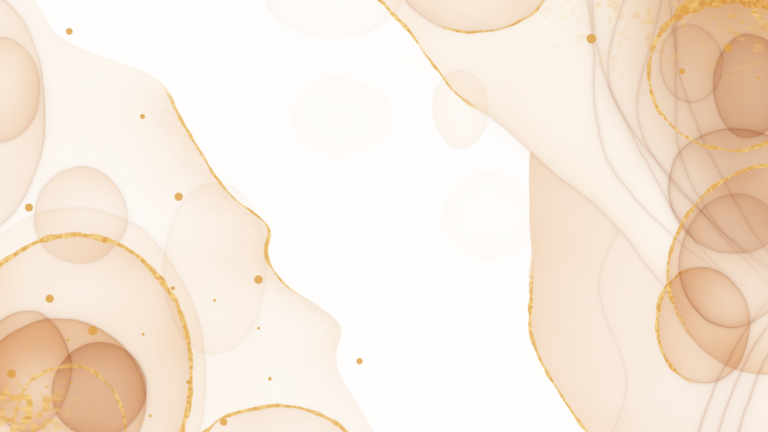
Reproduce this background procedurally as a Shadertoy shader.

```glsl
// Pale alcohol-ink marble: translucent peach washes, veined folds and gilded edges.
const vec3 PAPER = vec3(1, 0.995, 0.99);
const vec3 CREAM = vec3(0.98, 0.93, 0.87);
const vec3 PEACH = vec3(0.94, 0.82, 0.70);
const vec3 ROSE = vec3(0.90, 0.78, 0.68);
const vec3 UMBER = vec3(0.74, 0.56, 0.43);
const vec3 GOLD = vec3(0.87, 0.64, 0.29);
const vec3 SHINE = vec3(0.98, 0.84, 0.54);
const float WARP = 0.022;      // waviness of outlines
const float DOT_CELL = 0.095;  // droplet spacing
const float DOT_SHARE = 0.24;  // share of cells with a droplet

vec3 col;  // paint so far
vec2 p;    // warped position, canvas height = 1

float hash(vec2 v) {
  vec3 q = fract(vec3(v.xyx) * 0.1031);
  q += dot(q, q.yzx + 33.33);
  return fract((q.x + q.y) * q.z);
}
float noise(vec2 v) {
  vec2 i = floor(v), f = fract(v);
  f = f * f * (3.0 - 2.0 * f);
  return mix(mix(hash(i), hash(i + vec2(1, 0)), f.x),
             mix(hash(i + vec2(0, 1)), hash(i + 1.0), f.x), f.y);
}
float fbm(vec2 v) {
  float sum = 0.0, amp = 0.5;
  for (int i = 0; i < 4; i++, amp *= 0.5) {
    sum += amp * noise(v);
    v = mat2(1.6, 1.2, -1.2, 1.6) * v + 7.3;
  }
  return sum;
}
float bump(float x, float w) { return exp(-x * x / (w * w)); }
float inside(float d) { return smoothstep(0.003, -0.003, d); }

// Outlines of the large sheets
float leftEdge(float y) {
  return 0.863 - 0.61 * y + 0.05 * bump(y - 0.48, 0.05)
    + 0.075 * bump(y - 0.25, 0.07) - 0.17 * smoothstep(0.8, 0.93, y);
}
float diagonal(float x) {
  return 1.866 - 0.99 * x - 0.04 * bump(x - 1.05, 0.08) + 0.02 * bump(x - 1.39, 0.1);
}
float rightEdge(float y) { return 1.228 + 0.14 * pow(max(0.0, 1.0 - 4.0 * y), 1.5); }
float massEdge(float y) { return 1.35 + 1.4 * pow(max(0.0, 0.86 - y), 2.0); }

// Paint layers; distances are negative inside
void stain(vec3 tint, float amount) { col *= mix(vec3(1), tint, clamp(amount, 0.0, 1.0)); }
void vein(float d, float amount) {
  stain(UMBER, amount * (0.75 * exp(-abs(d) * 420.0) + 0.25 * exp(-abs(d) * 90.0)));
}
// Elliptic pool (centre, radii) with a dark rim; returns its distance
float petal(vec4 e, vec3 tint, float wash, float rim) {
  vec2 q = p - e.xy;
  float k = length(q / e.zw), d = k * (k - 1.0) / max(length(q / (e.zw * e.zw)), 1e-4);
  float pool = 0.45 + 0.55 * exp(min(d, 0.0) * 16.0);
  stain(tint, wash * inside(d) * pool * (0.6 + 0.8 * noise(p * 9.0 + e.xy)));
  vein(d, rim * (0.4 + noise(p * 7.0 + e.xy * 5.0)));
  return d;
}
void gild(float d, float width, float amount) {
  float w = width * (0.3 + 1.2 * noise(p * 45.0)), soft = 1.0 / iResolution.y;
  float a = smoothstep(w + soft, w - soft, abs(d)) * amount;
  col = mix(col, mix(GOLD, SHINE, noise(p * 160.0)), a * 0.85);
}

void mainImage(out vec4 fragColor, in vec2 fragCoord) {
  vec2 uv = fragCoord / iResolution.y;
  p = uv + WARP * (vec2(fbm(uv * 6.0), fbm(uv * 6.0 + 19.0)) - 0.47);
  float x = p.x, y = p.y, d;
  float cloud = fbm(p * 4.0 + 3.0), grain = noise(p * vec2(60, 150));
  col = PAPER;

  // Left sheet
  float dl = (x - leftEdge(y)) * 0.8, band = smoothstep(0.85, 0.72, y) * smoothstep(0.0, 0.3, y);
  stain(CREAM, inside(dl) * (0.1 + 0.45 * cloud));
  stain(PEACH, inside(dl) * exp(min(dl, 0.0) * 16.0) * (0.08 + band * (0.25 + 0.15 * grain)));
  petal(vec4(0.5, 0.38, 0.12, 0.2), CREAM, 0.3, 0.07);
  petal(vec4(0.17, 0.13, 0.31, 0.39), CREAM, 0.5, 0.08);
  petal(vec4(-0.046, 0.745, 0.15, 0.278), PEACH, 0.35, 0.3);
  petal(vec4(0, 0.79, 0.093, 0.12), PEACH, 0.4, 0.25);
  petal(vec4(0.185, 0.502, 0.105, 0.115), PEACH, 0.4, 0.13);
  gild(dl, 0.003, smoothstep(0.82, 0.75, y) * smoothstep(0.28, 0.36, y));

  // Lower-left rosette
  d = petal(vec4(0.174, 0.139, 0.273, 0.317), PEACH, 0.4, 0.15);
  petal(vec4(0.14, 0.07, 0.2, 0.19), PEACH, 0.8, 0.3);
  petal(vec4(0.23, 0.1, 0.11, 0.11), ROSE, 0.75, 0.3);
  petal(vec4(0.06, 0.14, 0.1, 0.14), PEACH, 0.6, 0.35);
  gild(d, 0.0055, 1.0);
  gild(petal(vec4(0.16, 0, 0.135, 0.155), PEACH, 0.1, 0.1), 0.004, 0.8);
  gild(petal(vec4(0.637, -0.04, 0.18, 0.097), PEACH, 0.3, 0.1), 0.004, 1.0);

  // Ghostly stains in the open centre
  petal(vec4(0.775, 1.023, 0.16, 0.11), CREAM, 0.25, 0.05);
  petal(vec4(0.79, 0.735, 0.115, 0.09), CREAM, 0.14, 0.02);
  petal(vec4(1.13, 0.5, 0.1, 0.1), CREAM, 0.16, 0.02);
  petal(vec4(1.065, 0.745, 0.065, 0.088), CREAM, 0.4, 0.08);

  // Diagonal veil above, peach sheet below
  float dd = (diagonal(x) - y) * 0.71, dr = rightEdge(y) - x;
  float veil = inside(dd), sheet = inside(dr) * (1.0 - veil);
  stain(CREAM, veil * (0.2 + 0.5 * cloud + 0.4 * exp(min(dd, 0.0) * 20.0)));
  stain(PEACH, sheet * (0.35 + 0.5 * exp(min(dr, 0.0) * 6.0)) * (0.6 + 0.5 * cloud));
  vein(dd, 0.22 * smoothstep(1.0, 1.25, x) * smoothstep(1.62, 1.5, x));
  vein(x - 1.42 - 0.03 * sin(y * 14.0), 0.12 * sheet);
  d = petal(vec4(1.1, 1.035, 0.174, 0.111), PEACH, 0.4, 0.2);
  gild(d, 0.0025, smoothstep(1.0, 1.05, x));
  gild(dd, 0.0035, smoothstep(1.12, 1.07, x));
  gild(dr, 0.005, smoothstep(0.42, 0.3, y));

  // Upper-right mass with flowing folds
  float dm = massEdge(y) - x;
  stain(ROSE, smoothstep(0.004, -0.3, dm) * (0.5 + 0.6 * cloud));
  for (float f = 0.0; f < 6.0; f++)
    vein(0.8 * (dm + f * 0.034 * (0.6 + 0.9 * y) + 0.03 * sin(y * 9.0 + f * 1.7)),
         0.26 * smoothstep(0.3, 0.5, y));
  petal(vec4(1.6, 0.85, 0.07, 0.09), CREAM, 0.5, 0.25);
  petal(vec4(1.735, 0.8, 0.085, 0.12), ROSE, 0.7, 0.45);
  petal(vec4(1.7, 0.56, 0.155, 0.14), ROSE, 0.4, 0.45);
  d = petal(vec4(1.7, 0.826, 0.197, 0.174), CREAM, 0.1, 0.1);
  gild(d, 0.004 + 0.012 * smoothstep(0.9, 1.0, y), 0.95);

  // Lower-right swirl and trailing ribbon
  d = petal(vec4(1.63, 0.25, 0.11, 0.135), PEACH, 0.65, 0.3);
  gild(d, 0.004, smoothstep(1.62, 1.56, x));
  d = petal(vec4(1.794, 0.375, 0.245, 0.243), PEACH, 0.55, 0.25);
  gild(d, 0.004, smoothstep(0.2, 0.3, y));
  petal(vec4(1.7, 0.4, 0.125, 0.155), ROSE, 0.35, 0.45);
  for (float f = 0.0; f < 3.0; f++)
    vein(0.85 * (x - 1.62 - 0.25 * y - 0.9 * y * y - 0.045 * f), 0.35 * smoothstep(0.34, 0.2, y));

  // Gold dust in two corners
  float dust = smoothstep(0.58, 0.75, noise(p * 75.0) * 0.6 + noise(p * 28.0) * 0.4);
  float corner = exp(-9.0 * length((uv - vec2(1.75, 1.02)) * vec2(0.6, 1.3)));
  float nest = bump(length(uv - 0.06), 0.09);
  stain(GOLD, 0.6 * corner);
  col = mix(col, mix(GOLD, SHINE, grain), dust * min(corner * 1.3 + nest, 0.9));

  // Scattered droplets
  vec2 cell = floor(uv / DOT_CELL), mid = (cell + 0.5) * DOT_CELL;
  vec2 spot = mid + DOT_CELL * 0.6 * (vec2(hash(cell + 3.1), hash(cell + 8.7)) - 0.5);
  bool strewn = mid.x < leftEdge(mid.y) + 0.03 || (mid.x > 1.32 && mid.y > 0.74);
  float size = mix(0.003, 0.011, pow(hash(cell + 5.5), 2.0)), soft = 1.0 / iResolution.y;
  float drop = smoothstep(size + soft, size - soft, length(uv - spot));
  if (strewn && hash(cell + 1.9) < DOT_SHARE) col = mix(col, GOLD, drop * 0.85);
  fragColor = vec4(col, 1);
}
```
